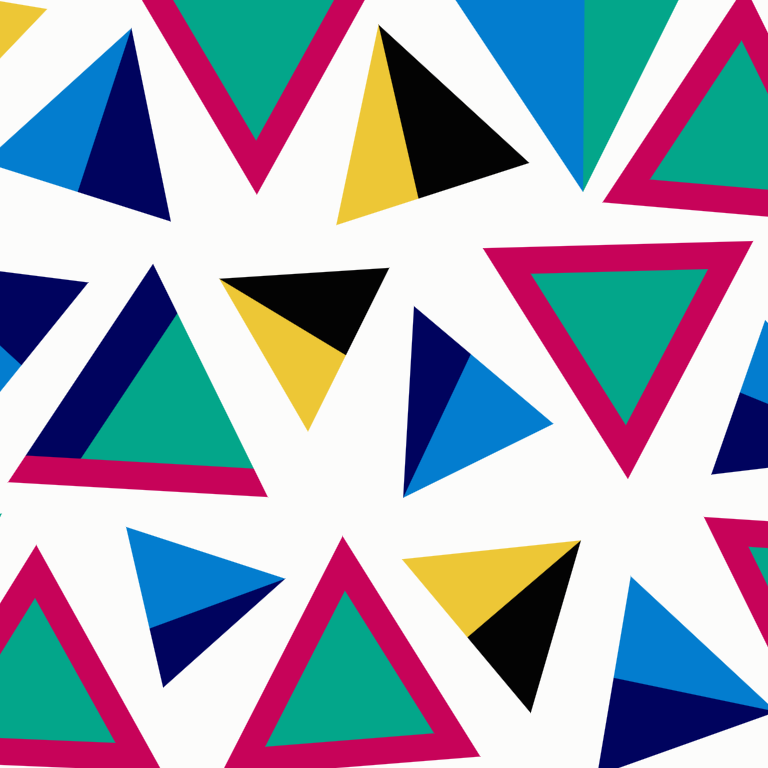
This pattern is drawn by a WebGL 1 fragment shader. Its source:

```glsl
precision highp float;
// Flat triangles in magenta, green, blues, yellow and black on white.
// Rows of alternating up and down tiles each hold one jittered triangle,
// which is framed, banded or split in two according to its tile key.
uniform vec2 u_resolution;

const vec3 WHITE = vec3(0.99, 0.99, 0.985);
const vec3 GREEN = vec3(0.01, 0.65, 0.54);
const vec3 MAGENTA = vec3(0.78, 0.01, 0.35);
const vec3 NAVY = vec3(0.0, 0.01, 0.37);
const vec3 BLUE = vec3(0.01, 0.49, 0.81);
const vec3 YELLOW = vec3(0.93, 0.78, 0.21);
const vec3 BLACK = vec3(0.01);

const float ROW_HEIGHT = 0.36;
const float RADIUS = ROW_HEIGHT / 1.5;       // tile centre to corner
const float STEP = RADIUS * 0.8660254;       // half a tile base

float random(vec2 p) {
  return fract(sin(dot(p, vec2(41.3, 289.1))) * 4375.85);
}

vec2 polar(float angle, float radius) {
  return radius * vec2(cos(angle), sin(angle));
}

// Signed distance to the line a-b, positive on its left.
float leftOf(vec2 p, vec2 a, vec2 b) {
  vec2 d = normalize(b - a);
  return dot(p - a, vec2(-d.y, d.x));
}

// Smooth coverage of a signed distance, about one pixel wide.
float cover(float d) {
  float pixel = 1.2 / min(u_resolution.x, u_resolution.y);
  return clamp(d / pixel + 0.5, 0.0, 1.0);
}

float rowShift(float row) {
  return fract(0.2 + 0.7 * row);
}

// Paints the triangle of one tile over the colour below.
vec3 paintTile(vec3 below, vec2 p, vec2 tile) {
  float key = fract(tile.x * 0.618 + tile.y * 0.29);
  bool large = key < 0.46;
  bool isSplit = key >= 0.34;

  // Tile centre and orientation
  float down = mod(tile.x, 2.0);
  vec2 centre = vec2((tile.x + rowShift(tile.y)) * STEP,
                     (tile.y + (1.0 + down) / 3.0) * ROW_HEIGHT);
  float tilt = (random(tile + 0.7) - 0.5) * (large ? 0.16 : 1.0);
  float angle = 1.5708 + 3.14159 * down + tilt;
  if (isSplit) angle += 2.0944 * floor(3.0 * random(tile + 5.3));

  // Corners, counterclockwise
  float size = RADIUS * (large ? 0.82 : 0.58);
  float jitter = large ? 0.1 : 0.3;
  vec3 reach = vec3(random(tile + 1.1), random(tile + 2.3), random(tile + 3.9));
  reach = size * (1.0 + jitter * (reach - 0.5));
  vec2 a = centre + polar(angle, reach.x);
  vec2 b = centre + polar(angle + 2.0944, reach.y);
  vec2 c = centre + polar(angle + 4.18879, reach.z);

  float side = leftOf(p, a, b);
  float base = leftOf(p, b, c);
  float inside = min(min(side, base), leftOf(p, c, a));

  vec3 fill;
  if (key < 0.26) {                          // magenta frame
    fill = mix(MAGENTA, GREEN, cover(inside - 0.035));
  } else if (!isSplit) {                     // navy side, magenta base
    fill = mix(NAVY, GREEN, cover(side - 0.062));
    fill = mix(MAGENTA, fill, cover(base - 0.036));
  } else {                                   // split from corner b
    vec2 cut = mix(a, c, 0.36 + 0.22 * random(tile + 8.2));
    vec3 first = large ? BLUE : key < 0.8 ? NAVY : BLACK;
    vec3 second = large ? GREEN : key < 0.8 ? BLUE : YELLOW;
    fill = mix(second, first, cover(leftOf(p, b, cut)));
  }
  return mix(below, fill, cover(inside));
}

void main() {
  vec2 p = gl_FragCoord.xy / min(u_resolution.x, u_resolution.y);
  p.y += 0.02;

  // Visit the tiles that can reach this point
  vec3 color = WHITE;
  for (int j = -1; j <= 1; j++) {
    float row = floor(p.y / ROW_HEIGHT) + float(j);
    float column = floor(p.x / STEP - rowShift(row) + 0.5);
    for (int i = -1; i <= 1; i++) {
      color = paintTile(color, p, vec2(column + float(i), row));
    }
  }
  gl_FragColor = vec4(color, 1.0);
}
```
